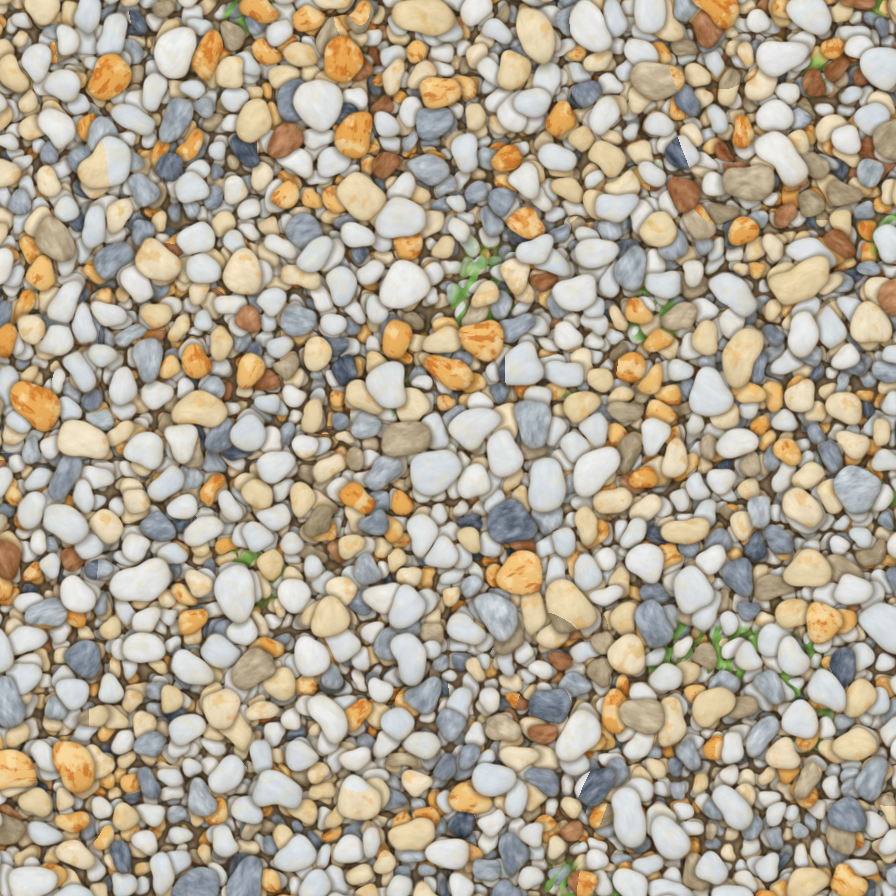
Write a WebGL 2 fragment shader that draws this texture.

```glsl
#version 300 es
precision highp float;
// Bed of mixed river pebbles: white, cream, slate and orange, with a few green sprouts.

uniform vec2 u_resolution;
out vec4 fragColor;

vec3 hash3(vec2 p) {
    vec3 q = fract(vec3(p.xyx) * vec3(0.1031, 0.1030, 0.0973));
    q += dot(q, q.yxz + 33.33);
    return fract((q.xxy + q.yzz) * q.zyx);
}

float noise(vec2 p) {
    vec2 i = floor(p), f = fract(p);
    f = f * f * (3.0 - 2.0 * f);
    return mix(mix(hash3(i).x, hash3(i + vec2(1, 0)).x, f.x),
               mix(hash3(i + vec2(0, 1)).x, hash3(i + vec2(1, 1)).x, f.x), f.y);
}

float fbm(vec2 p) {
    return 0.55 * noise(p) + 0.3 * noise(p * 2.1 + 7.3) + 0.15 * noise(p * 4.3 + 2.9);
}

mat2 rotation(float a) {
    float c = cos(a), s = sin(a);
    return mat2(c, s, -s, c);
}

// Mineral colour with grain running along the stone's own axis
vec3 mineral(vec3 rnd, vec2 q, float warmth) {
    vec2 seed = rnd.yz * 91.0;
    float grain = fbm(q * vec2(80.0, 150.0) + seed);
    float patches = fbm(q * 80.0 + seed.yx);
    float kind = rnd.x + warmth;
    vec3 c;
    if (kind < 0.12) {
        c = mix(vec3(0.53, 0.57, 0.62), vec3(0.72, 0.75, 0.77), rnd.y);
        c += (grain - 0.5) * 0.36;
    } else if (kind < 0.15) {
        c = mix(vec3(0.33, 0.37, 0.43), vec3(0.48, 0.52, 0.57), rnd.y);
        c += (grain - 0.5) * 0.45;
    } else if (kind < 0.60) {
        c = mix(vec3(0.83, 0.86, 0.88), vec3(0.92, 0.92, 0.91), rnd.y);
        c = mix(c, vec3(0.90, 0.87, 0.78), 0.5 * smoothstep(0.5, 0.75, patches));
        c += (grain - 0.5) * 0.09;
    } else if (kind < 0.81) {
        c = mix(vec3(0.90, 0.82, 0.65), vec3(0.94, 0.89, 0.78), rnd.y);
        c = mix(c, vec3(0.90, 0.72, 0.44), 0.6 * smoothstep(0.55, 0.8, patches));
        c += (grain - 0.5) * 0.12;
    } else if (kind < 0.865) {
        c = mix(vec3(0.64, 0.58, 0.47), vec3(0.78, 0.72, 0.61), rnd.y);
        c += (grain - 0.5) * 0.3;
    } else if (kind < 0.975) {
        c = mix(vec3(0.90, 0.65, 0.32), vec3(0.95, 0.78, 0.50), rnd.y);
        c = mix(c, vec3(0.78, 0.42, 0.14), 0.7 * smoothstep(0.50, 0.75, grain));
        c = mix(c, vec3(0.96, 0.87, 0.67), 0.75 * smoothstep(0.48, 0.72, patches));
    } else {
        c = mix(vec3(0.58, 0.38, 0.24), vec3(0.74, 0.55, 0.40), rnd.y);
        c += (grain - 0.5) * 0.35;
    }
    return c;
}

// Paints one layer of pebbles over the ground below it
vec3 pebbleLayer(vec3 ground, vec2 uv, float cells, float density, float id) {
    mat2 turn = rotation(id * 1.3 + 0.4);
    vec2 p = turn * uv * cells + id * 37.0 + 100.0;
    vec2 home = floor(p), local = vec2(0), axes = vec2(1), key = vec2(0);
    float nearest = 9.0, second = 9.0, tilt = 0.0;
    for (int j = -1; j <= 1; j++)
    for (int i = -1; i <= 1; i++) {
        vec2 cell = home + vec2(i, j);
        vec3 a = hash3(cell + 11.7), b = hash3(cell + 53.1);
        if (b.x > density) continue;
        float stretch = 1.0 + 0.34 * b.y, angle = a.z * 6.283;
        vec2 q = rotation(angle) * (p - cell - 0.5 - (a.xy - 0.5) * 0.4);
        vec2 size = mix(0.38, 0.56, b.z) * vec2(stretch, 1.0 / stretch);
        float theta = atan(q.y, q.x), power = 1.8 + 1.1 * a.x;
        vec2 n = pow(abs(q / size) + 1e-4, vec2(power));
        float wobble = 0.07 * sin(2.0 * theta + a.y * 40.0) + 0.08 * sin(3.0 * theta + b.z * 50.0);
        float d = (pow(n.x + n.y, 1.0 / power) - 1.0 + wobble) * size.y;
        if (d < nearest) {
            second = nearest; nearest = d;
            local = q; axes = size; key = cell; tilt = angle;
        } else second = min(second, d);
    }
    // Rounded crease where two neighbours press together
    float seam = (nearest - second) * 0.5;
    float blend = max(0.16 - abs(nearest - seam), 0.0);
    float edge = (max(nearest, seam) + blend * blend / 0.64) / cells + 0.0004;

    vec3 rnd = hash3(key + 7.9);
    float warmth = 0.12 * (noise(uv * 5.0 + 3.0) - 0.5);
    vec3 stone = mineral(rnd, local / cells, warmth);
    // Soft dome light from the upper left and a warm darkened rim
    vec2 slope = transpose(turn) * transpose(rotation(tilt)) * (local / axes);
    float facing = clamp(dot(slope, vec2(-0.45, 0.89)), -1.0, 1.0);
    stone *= 1.0 + 0.045 * facing;
    float rim = exp(min(edge, 0.0) / 0.0023) * (0.8 - 0.3 * facing);
    stone *= mix(vec3(1), vec3(0.73, 0.68, 0.60), clamp(rim, 0.0, 1.0));

    float shadow = smoothstep(-0.002, 0.006, edge);
    ground *= mix(vec3(0.63, 0.59, 0.54), vec3(1), shadow);
    return mix(ground, stone, 1.0 - smoothstep(-0.0013, 0.0013, edge));
}

void main() {
    vec2 uv = gl_FragCoord.xy / min(u_resolution.x, u_resolution.y);
    // Slight warp keeps outlines natural
    vec2 p = uv + 0.006 * (vec2(noise(uv * 42.0), noise(uv * 42.0 + 19.0)) - 0.5);
    vec3 color = mix(vec3(0.38, 0.32, 0.24), vec3(0.60, 0.52, 0.40), fbm(uv * 90.0));
    color = pebbleLayer(color, p, 48.0, 1.0, 1.0);
    color = pebbleLayer(color, p, 41.0, 0.85, 2.0);
    // Sprouts showing through the gaps
    float blades = smoothstep(0.42, 0.6, noise(rotation(0.6) * uv * vec2(170.0, 90.0)));
    float tuft = smoothstep(0.80, 0.87, noise(uv * 11.0 + 4.0));
    color = mix(color, mix(vec3(0.30, 0.48, 0.18), vec3(0.55, 0.80, 0.36), noise(uv * 120.0)), 0.85 * blades * tuft);
    color = pebbleLayer(color, p, 33.0, 0.68, 3.0);
    color = pebbleLayer(color, p, 26.5, 0.55, 4.0);
    color = pebbleLayer(color, p, 20.0, 0.26, 5.0);
    fragColor = vec4(clamp(color, 0.0, 1.0), 1.0);
}
```
